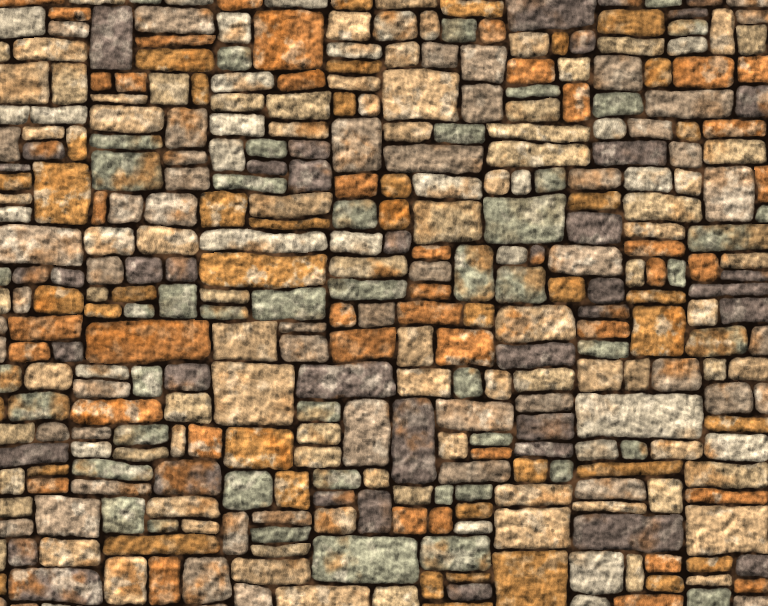
Write a Shadertoy shader that draws this texture.

```glsl
#define BLOCK vec2(0.165, 0.102)   // mean block before it is split
#define JITTER 0.37                // irregularity of the block grid
#define SMALL_AREA 0.0030          // blocks below this are never split
#define LARGE_AREA 0.0200          // blocks above this are always split
#define GAP 0.0022                 // half width of the joints
#define WARP 0.009                 // waviness of the courses
#define ROUGH_EDGE 0.0075          // raggedness of the outlines
#define GRIT_SCALE 75.0
#define GRIT_DEPTH 1.25
#define RUST vec3(0.70, 0.42, 0.18)
#define LICHEN vec3(0.87, 0.80, 0.69)

const vec3 stoneColors[8] = vec3[8](
    vec3(0.82, 0.67, 0.49), vec3(0.81, 0.74, 0.62),
    vec3(0.68, 0.58, 0.47), vec3(0.73, 0.52, 0.29),
    vec3(0.76, 0.50, 0.28), vec3(0.63, 0.61, 0.50),
    vec3(0.50, 0.43, 0.38), vec3(0.78, 0.66, 0.49));

float hash(vec2 p) {
    return fract(sin(dot(p, vec2(127.1, 311.7))) * 43758.5453);
}

float noise(vec2 p) {
    vec2 i = floor(p), f = fract(p);
    f = f * f * (3.0 - 2.0 * f);
    return mix(mix(hash(i), hash(i + vec2(1, 0)), f.x),
               mix(hash(i + vec2(0, 1)), hash(i + 1.0), f.x), f.y);
}

float fbm(vec2 p) {
    float sum = 0.0, amp = 0.53;
    for (int i = 0; i < 4; i++) {
        sum += amp * noise(p);
        p = mat2(1.6, 1.2, -1.2, 1.6) * p + 7.3;
        amp *= 0.5;
    }
    return sum;
}

float jitter(vec2 corner) {
    return (hash(corner + 3.7) * 2.0 - 1.0) * JITTER;
}

// Interlocking rectangles: grid corners carry upright and level joints in turn.
vec4 blockAt(vec2 p) {
    vec2 g = p / BLOCK;
    for (int k = 0; k < 9; k++) {
        vec2 cell = floor(g) + vec2(k % 3, k / 3) - 1.0;
        float a = jitter(cell), b = jitter(cell + vec2(1, 0));
        float c = jitter(cell + vec2(0, 1)), d = jitter(cell + 1.0);
        bool even = mod(cell.x + cell.y, 2.0) < 0.5;
        vec2 lo = cell + (even ? vec2(a, b) : vec2(c, a));
        vec2 hi = cell + 1.0 + (even ? vec2(d, c) : vec2(b, d));
        if (all(greaterThanEqual(g, lo)) && all(lessThan(g, hi)))
            return vec4(lo, hi) * BLOCK.xyxy;
    }
    return vec4(p - 0.01, p + 0.01);
}

// Cuts a block at random until its pieces are small enough.
vec4 stoneAt(vec2 p) {
    vec4 box = blockAt(p);
    for (int i = 0; i < 5; i++) {
        vec2 size = box.zw - box.xy;
        vec2 seed = box.xy * 17.0 + box.zw * 9.0;
        float limit = mix(SMALL_AREA, LARGE_AREA, pow(hash(seed), 2.5));
        if (size.x * size.y < limit) break;
        bool upright = size.y < 0.045 || size.x > size.y * mix(1.2, 2.6, hash(seed + 1.3));
        float t = mix(0.3, 0.7, hash(seed + 2.9));
        vec2 cut = mix(box.xy, box.zw, t);
        if (upright) {
            if (p.x < cut.x) box.z = cut.x; else box.x = cut.x;
        } else {
            if (p.y < cut.y) box.w = cut.y; else box.y = cut.y;
        }
    }
    return box;
}

void mainImage(out vec4 fragColor, in vec2 fragCoord) {
    vec2 uv = fragCoord / iResolution.y;
    float pixel = 1.0 / iResolution.y;
    vec2 p = uv + WARP * (vec2(noise(uv * 13.0), noise(uv * 13.0 + 41.0)) - 0.5);

    vec4 box = stoneAt(p);
    vec2 seed = box.xy * 23.0 + box.zw * 11.0;
    float id = hash(seed), id2 = hash(seed + 4.1), id3 = hash(seed + 8.3);

    // Outline: a tilted, tapered, rounded box with ragged edges
    vec2 extent = 0.5 * (box.zw - box.xy) - GAP;
    vec2 q = p - 0.5 * (box.xy + box.zw);
    q.y += q.x * (id2 - 0.5) * 0.07;
    q.x *= 1.0 + (id3 - 0.5) * 0.09 * q.y / extent.y;
    float radius = min(mix(0.005, 0.014, id3), 0.7 * min(extent.x, extent.y));
    vec2 e = abs(q) - extent + radius;
    float dist = length(max(e, 0.0)) + min(max(e.x, e.y), 0.0) - radius;
    dist += (fbm(uv * 48.0 + id * 30.0) - 0.5) * ROUGH_EDGE;

    // Stone colour with rusty and pale patches
    vec3 stone = stoneColors[int(id * 8.0)] * mix(0.88, 1.10, id2);
    vec2 local = uv + vec2(id, id3) * 9.0;
    float patches = fbm(local * 20.0);
    float mottle = fbm(local * 42.0 + 17.0);
    stone = mix(stone, RUST, smoothstep(0.48, 0.75, patches) * id3 * 0.75);
    stone = mix(stone, LICHEN, smoothstep(0.50, 0.72, mottle) * (0.2 + 0.5 * id2));
    stone *= 0.86 + 0.28 * fbm(local * 28.0 + 5.0);

    // Relief lit from the upper left
    vec2 toLight = vec2(-0.25, 0.40);
    vec2 fine = local * GRIT_SCALE, broad = local * vec2(17.0, 26.0);
    float relief = fbm(fine) - fbm(fine + toLight);
    float chips = fbm(broad) - fbm(broad + toLight * 0.5);
    float pits = smoothstep(0.66, 0.85, noise(local * 115.0));
    float light = 1.0 + GRIT_DEPTH * relief + 0.7 * chips - 0.20 * pits;
    light += 0.17 * exp(-max(extent.y - q.y, 0.0) / 0.006);
    light -= 0.25 * exp(-max(extent.y + q.y, 0.0) / 0.006);
    light *= mix(0.66, 1.0, smoothstep(0.0, 0.007, -dist));

    // Dark joints with a little earth showing
    vec3 joint = mix(vec3(0.09, 0.06, 0.04), vec3(0.34, 0.24, 0.16),
                     smoothstep(0.45, 0.80, fbm(uv * 38.0)));
    joint *= 0.75 + 0.5 * noise(uv * 150.0);

    float cover = smoothstep(pixel, -pixel, dist);
    fragColor = vec4(clamp(mix(joint, stone * light, cover), 0.0, 1.0), 1.0);
}
```
